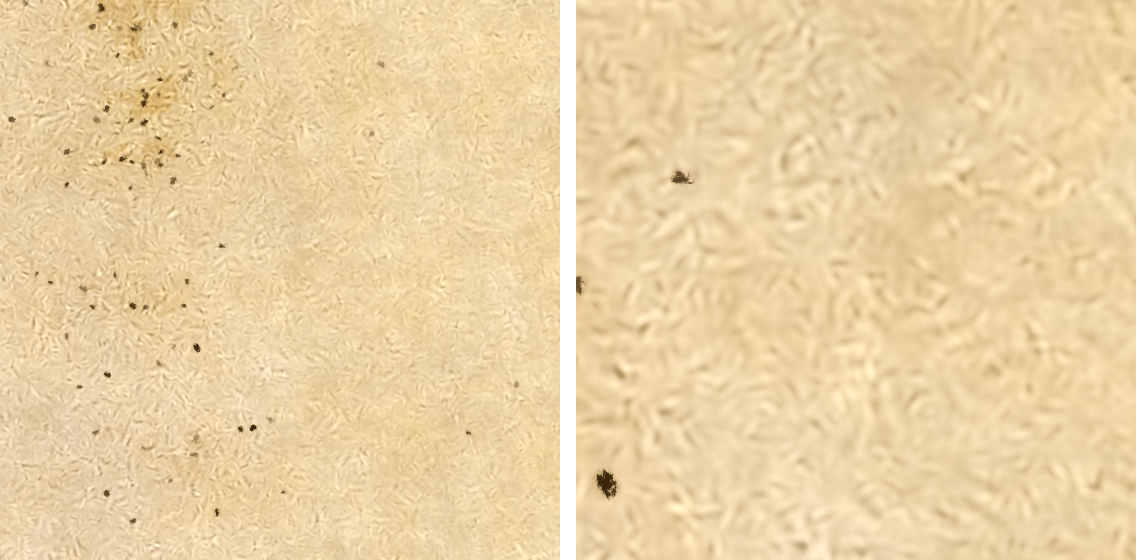
Left: the whole. Right: its middle third, enlarged.
Give the GLSL for this texture, as a WebGL 1 fragment shader.

```glsl
precision highp float;
// Aged cream paper with blotchy grain, ochre foxing and ragged dark specks.
uniform vec2 u_resolution;

float hash(vec2 p) {
  vec3 q = fract(vec3(p.xyx) * 0.1031);
  q += dot(q, q.yzx + 33.33);
  return fract((q.x + q.y) * q.z);
}

vec2 hash2(vec2 p) {
  return vec2(hash(p + 17.0), hash(p + 71.0));
}

float bump(float x) {
  return exp(-x * x);
}

// Broad mottling from layered, rotated sines, about -1 to 1.
float mottle(vec2 p) {
  float sum = 0.0, weight = 0.5;
  for (int i = 0; i < 5; i++) {
    p = mat2(0.8, 0.6, -0.6, 0.8) * p * 1.7 + 1.3;
    p += 0.7 * sin(p.yx * 0.8);
    sum += weight * sin(p.x) * cos(p.y);
    weight *= 0.75;
  }
  return sum;
}

// Short wave packets, one per cell, a few of them much stronger.
float ripples(vec2 p, float waves) {
  vec2 cell = floor(p);
  float sum = 0.0;
  for (int y = -1; y <= 1; y++) {
    for (int x = -1; x <= 1; x++) {
      vec2 id = cell + vec2(x, y);
      vec2 d = p - id - hash2(id);
      float angle = 6.283 * hash(id + 5.0);
      float window = max(0.0, 1.0 - dot(d, d));
      float wave = cos(6.283 * (waves * dot(d, vec2(cos(angle), sin(angle))) + hash(id + 9.0)));
      sum += mix(0.3, 2.1, pow(hash(id + 31.0), 2.0)) * window * window * wave;
    }
  }
  return sum;
}

// Distance to the nearest scattered point.
float cellular(vec2 p) {
  vec2 cell = floor(p);
  float nearest = 2.0;
  for (int y = -1; y <= 1; y++) {
    for (int x = -1; x <= 1; x++) {
      vec2 id = cell + vec2(x, y);
      nearest = min(nearest, length(id + hash2(id) - p));
    }
  }
  return nearest;
}

// Density of the foxing: a band that winds down the left side.
float foxing(vec2 p) {
  float spine = 0.23 + 0.04 * sin(p.y * 9.0) + 0.1 * (1.0 - smoothstep(0.1, 0.3, p.y));
  float along = smoothstep(0.6, 0.74, p.y) + 0.8 * bump((p.y - 0.46) / 0.08)
              + 0.6 * bump((p.y - 0.18) / 0.09);
  return along * bump((p.x - spine) / 0.16);
}

// At most one ragged speck per cell; x is the core, y the soft fringe.
vec2 speck(vec2 p, float scale, float seed) {
  vec2 id = floor(p * scale);
  vec2 key = id + seed;
  vec2 centre = (id + 0.35 + 0.3 * hash2(key)) / scale;
  float cluster = smoothstep(-0.3, 0.5, mottle(centre * 17.0 + 8.0));
  float present = step(hash(key + 3.0), 0.001 + 0.3 * cluster * foxing(centre));
  float angle = 6.283 * hash(key + 11.0);
  vec2 d = p - centre;
  float inside = 1.0 - smoothstep(0.2, 0.35, length(d) * scale);
  d = mat2(cos(angle), -sin(angle), sin(angle), cos(angle)) * d * vec2(0.75, 1.3);
  float size = mix(0.0028, 0.0065, pow(hash(key + 23.0), 2.0));
  float dist = length(d) + 0.7 * size * mottle(d * 300.0 + key);
  float edge = 0.0016 + 0.5 / u_resolution.y;
  float core = 1.0 - smoothstep(size - edge, size + edge, dist);
  float strength = mix(0.3, 1.0, pow(hash(key + 41.0), 1.5));
  return present * inside * strength * vec2(core, bump(dist / (size * 1.6)));
}

void main() {
  vec2 p = gl_FragCoord.xy / u_resolution.y;
  float fox = foxing(p);
  float broad = mottle(p * 5.0);
  float fine = mottle(p * 17.0 + 8.0);
  float patches = mottle(p * 26.0 + 3.0);
  float warmth = mottle(p * 8.0 + 20.0);

  // Cream ground, smooth and bright at the right, pinker at the lower left.
  vec3 color = vec3(0.931, 0.832, 0.648);
  float pale = bump(length(p - vec2(0.05, 0.12)) / 0.38);
  color += pale * vec3(0.004, 0.008, 0.05);
  color += (smoothstep(0.1, 0.9, p.x) - 0.5) * vec3(0.018, 0.018, 0.01);
  color += broad * vec3(0.022, 0.025, 0.03) + fine * vec3(0.018, 0.021, 0.03);
  color += patches * vec3(0.018, 0.02, 0.024) - warmth * vec3(-0.004, 0.004, 0.03);

  // Ochre stains.
  float stain = fox * smoothstep(-0.1, 0.7, fine + 0.4 * broad);
  color -= stain * vec3(0.07, 0.11, 0.17) + fox * vec3(0.012, 0.018, 0.036);

  // Grain, gathered in patches and rougher on the left and in the stains.
  float grain = ripples(p * 52.0, 1.2) + ripples(p * 88.0 + 40.0, 1.15);
  float rough = 0.75 + 0.35 * (1.0 - smoothstep(0.2, 0.9, p.x)) + 0.6 * fox + 0.5 * patches;
  rough = max(rough, 0.35);
  color += 0.029 * rough * grain * vec3(0.95, 1.0, 1.1);
  color -= 0.02 * rough * max(0.0, -grain - 0.9) * vec3(1.0, 1.1, 1.3);
  color += 0.05 * (cellular(p * 95.0) - 0.47) + 0.05 * (cellular(p * 40.0 + 20.0) - 0.47);

  // Dark specks with brown fringes.
  for (int i = 0; i < 3; i++) {
    float layer = float(i);
    vec2 mark = speck(p + layer * 0.007, 30.0 + 6.0 * layer, 57.0 * layer + 13.0);
    color = mix(color, vec3(0.6, 0.44, 0.18), 0.6 * mark.y);
    color = mix(color, vec3(0.22, 0.14, 0.04), mark.x);
  }
  gl_FragColor = vec4(clamp(color, 0.0, 1.0), 1.0);
}
```
